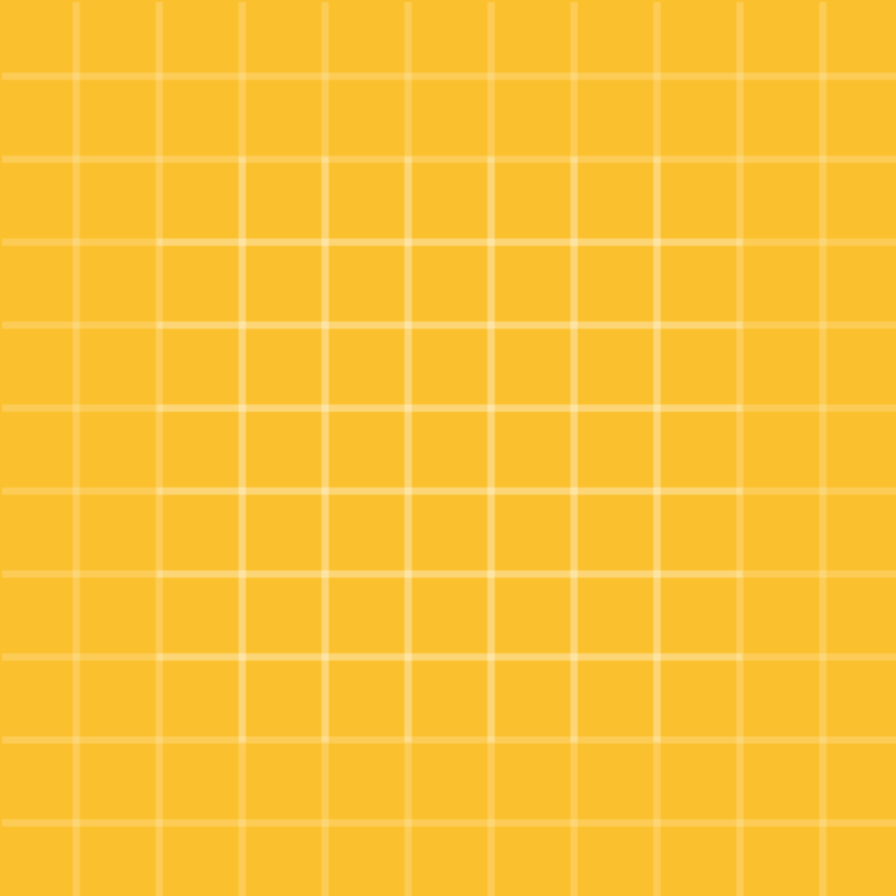
This pattern is drawn by a Shadertoy shader. Its source:

```glsl
// Amber sheet ruled with a soft, pale square grid of ten lines each way.
// Each line is a translucent white band; a second layer over the central
// block brightens the six middle lines, and crossings add up.

#define BASE_COLOR vec3(0.984, 0.753, 0.180)
#define LINE_COLOR vec3(1.0, 0.995, 0.97)
#define LINE_ALPHA 0.2        // opacity of one layer
#define PITCH (1.0 / 10.8)    // spacing of the lines
#define FIRST_LINE 0.0851     // first line, from the left and top
#define HALF_WIDTH 0.0040
#define SOFTNESS 0.0017       // half the width of the blurred edge
#define MARGIN 0.0022         // bare strip at the line starts
#define INNER_FIRST 2.0       // lines brightened by the second layer
#define INNER_LAST 7.0

// Coverage of a band from its signed distance, never sharper than a pixel.
vec2 softFill(vec2 dist) {
    float blur = max(SOFTNESS, 0.6 / min(iResolution.x, iResolution.y));
    return 1.0 - smoothstep(-blur, blur, dist);
}

void mainImage(out vec4 fragColor, in vec2 fragCoord) {
    // Canvas units, measured from the top left
    vec2 p = fragCoord / iResolution.xy;
    p.y = 1.0 - p.y;

    // Repeated lines: x holds the vertical set, y the horizontal set
    vec2 cell = (p - FIRST_LINE) / PITCH;
    vec2 index = floor(cell + 0.5);
    vec2 band = softFill(abs(cell - index) * PITCH - HALF_WIDTH);
    vec2 outer = band * softFill(MARGIN - p.yx);

    // Second layer reaches one line beyond the brightened block
    float middle = FIRST_LINE + 0.5 * (INNER_FIRST + INNER_LAST) * PITCH;
    float reach = (0.5 * (INNER_LAST - INNER_FIRST) + 1.0) * PITCH;
    vec2 chosen = step(INNER_FIRST, index) * step(index, vec2(INNER_LAST));
    vec2 inner = band * chosen
        * softFill(abs(p.yx - middle) - reach - HALF_WIDTH * 0.5);

    // Composite all translucent layers
    vec2 clear = (1.0 - LINE_ALPHA * outer) * (1.0 - LINE_ALPHA * inner);
    vec3 color = mix(LINE_COLOR, BASE_COLOR, clear.x * clear.y);
    fragColor = vec4(color, 1.0);
}
```
